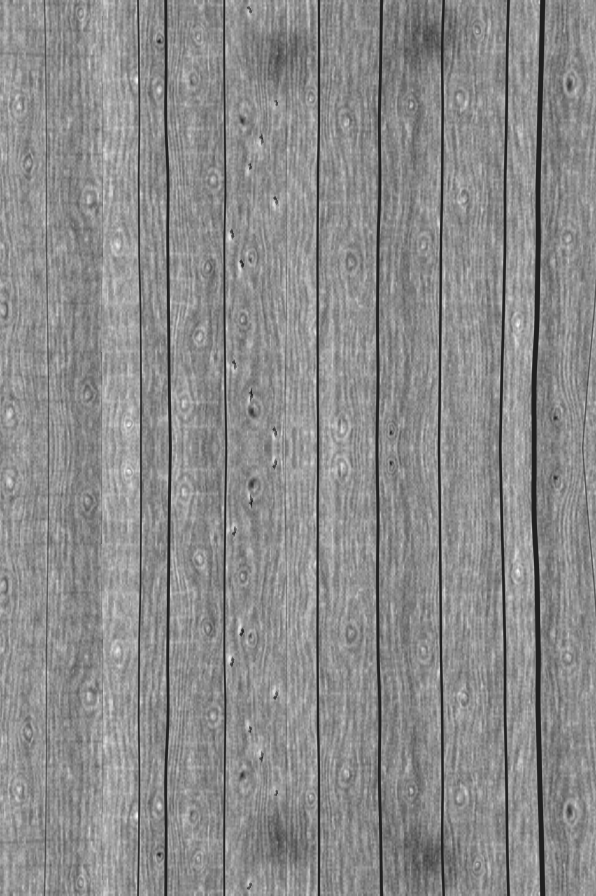
This texture is drawn by a WebGL 1 fragment shader. Its source:

```glsl
precision highp float;
// Weathered grey boards, thirteen upright strips of uneven width, mirrored about mid-height.
// Leaning seams split the boards; stretched noise and sine rings make the grain,
// and hashed cells scatter knots, gouges and saw marks. Lengths are in canvas widths.
uniform vec2 u_resolution;

const int SEAM_COUNT = 13;
const float RING_FREQ = 85.0;      // growth rings per width
const float RING_DEPTH = 0.042;
const float BAND_DEPTH = 0.13;
const float FIBRE_DEPTH = 0.14;
const float SPECKLE_DEPTH = 0.12;
const float FLECK_LIGHT = 0.16;
const float KNOT_CELL = 0.13;      // vertical room for one knot
const float KNOT_CHANCE = 0.6;
const float GOUGE_CELL = 0.055;
const float GOUGE_CHANCE = 0.7;
const float ROUGH_BOARD = 5.0;
const float SAW_FREQ = 24.0;
const float RIM_LIGHT = 0.17;
const vec3 STAIN_A = vec3(0.478, 0.655, 0.050);  // x, y, radius
const vec3 STAIN_B = vec3(0.725, 0.690, 0.045);
const float STAIN_DEPTH = 0.18;
const float GAP_GREY = 0.12;
const float TAU = 6.28319;

float hash(vec2 p) {
  return fract(sin(dot(p, vec2(127.1, 311.7))) * 43758.5);
}

float noise(vec2 p) {
  vec2 i = floor(p), f = fract(p);
  f = f * f * (3.0 - 2.0 * f);
  return mix(mix(hash(i), hash(i + vec2(1, 0)), f.x),
             mix(hash(i + vec2(0, 1)), hash(i + vec2(1, 1)), f.x), f.y);
}

// Seam: x at mid-height, lean outward, half width, grey of the board to its right
vec4 seam(int i) {
  if (i == 0) return vec4(-0.030, 0.000, 0.0000, 0.58);
  if (i == 1) return vec4(0.083, -0.012, 0.0008, 0.55);
  if (i == 2) return vec4(0.170, 0.003, 0.0005, 0.59);
  if (i == 3) return vec4(0.236, -0.005, 0.0011, 0.55);
  if (i == 4) return vec4(0.286, -0.012, 0.0020, 0.54);
  if (i == 5) return vec4(0.379, -0.004, 0.0012, 0.55);
  if (i == 6) return vec4(0.479, 0.002, 0.0006, 0.60);
  if (i == 7) return vec4(0.533, 0.002, 0.0015, 0.55);
  if (i == 8) return vec4(0.633, 0.008, 0.0021, 0.53);
  if (i == 9) return vec4(0.736, 0.010, 0.0017, 0.55);
  if (i == 10) return vec4(0.840, 0.018, 0.0019, 0.57);
  if (i == 11) return vec4(0.895, 0.021, 0.0038, 0.53);
  return vec4(0.977, 0.085, 0.0008, 0.54);
}

float stain(vec2 p, vec3 s) {
  vec2 q = (p - s.xy) / s.z;
  return exp(-dot(q, q));
}

void main() {
  float px = 1.0 / u_resolution.x;
  float x = gl_FragCoord.x * px;
  float y = abs(gl_FragCoord.y - 0.5 * u_resolution.y) * px;

  // Find the board, its nearest edges and the dark gaps
  float board = 0.0, left = 1.0, right = 1.0, tone = 0.56, gap = 0.0;
  for (int i = 0; i < SEAM_COUNT; i++) {
    vec4 s = seam(i);
    float wobble = 0.003 * (noise(vec2(float(i) * 9.0, y * 9.0)) - 0.5);
    float d = x - s.x - s.y * y - wobble;
    if (d > 0.0) { board = float(i); left = d; tone = s.w; }
    else right = min(right, -d);
    float cover = 1.0 - smoothstep(s.z - 0.5 * px, s.z + px, abs(d));
    gap = max(gap, cover * smoothstep(0.0001, 0.0013, s.z));
  }

  // Knots push the grain aside and add tall rings round a pale or dark heart
  float bend = 0.0, relief = 0.0;
  for (int k = -1; k <= 1; k++) {
    vec2 cell = vec2(board + 3.0, floor(y / KNOT_CELL) + float(k));
    float present = step(hash(cell), KNOT_CHANCE);
    vec2 centre = vec2(mix(0.02, 0.08, hash(cell + 11.3)),
                       (cell.y + mix(0.2, 0.8, hash(cell + 23.7))) * KNOT_CELL);
    float size = mix(0.005, 0.010, hash(cell + 37.1));
    vec2 q = (vec2(left, y) - centre) / size * vec2(1.0, 0.6);
    q += 0.5 * (vec2(noise(q + cell), noise(q + cell + 7.0)) - 0.5);
    float r2 = dot(q, q);
    bend -= present * 0.75 * (left - centre.x) * exp(-0.1 * r2);
    float heart = hash(cell + 51.9) < 0.15 ? -0.4 : 0.17;
    relief += present * (heart * exp(-5.0 * dot(q + 0.3, q + 0.3))
                       + 0.09 * sin(6.0 * sqrt(r2)) * exp(-0.25 * r2));
  }

  // Slanted gouges of mixed length with a lit lip on the rough board
  if (board == ROUGH_BOARD) {
    vec2 cell = vec2(71.0, floor(y / GOUGE_CELL));
    float present = step(hash(cell + 2.9), GOUGE_CHANCE);
    vec2 q = vec2(left - mix(0.012, 0.09, hash(cell)),
                  y - (cell.y + mix(0.35, 0.65, hash(cell + 5.1))) * GOUGE_CELL);
    q.x += q.y * mix(-0.2, 0.5, hash(cell + 8.3)) + 0.003 * (noise(q * 250.0) - 0.5);
    vec2 slit = q / vec2(0.0026, mix(0.006, 0.014, hash(cell + 9.7)));
    vec2 lip = (q + vec2(0.004, 0.006)) / vec2(0.005, 0.009);
    relief += present * (0.24 * exp(-dot(lip, lip))
                       - 0.38 * (1.0 - smoothstep(0.1, 1.0, dot(slit, slit))));
  }

  // Grain: broad bands, wavy rings, fibres, speckle and pale flecks
  float sway = board == ROUGH_BOARD ? 0.035 : 0.020;
  float g = left + bend + sway * (noise(vec2(left * 12.0 + board * 17.0, y * 7.0)) - 0.5);
  float band = noise(vec2(g * 35.0 + board * 7.0, y * 1.2)) - 0.5;
  float drift = noise(vec2(g * 25.0, y * 1.5 + board * 9.0));
  float ring = sin(TAU * (g * RING_FREQ + 3.0 * drift));
  float ringFade = mix(0.4, 1.4, noise(vec2(g * 30.0 + 5.0, y * 8.0 + board)));
  float fibre = noise(vec2(g * 300.0, y * 45.0 + board * 13.0)) - 0.5;
  float speckle = noise(vec2(x * 340.0, y * 260.0)) - 0.5;
  float fleck = pow(noise(vec2(x * 260.0, y * 80.0 + 40.0)), 5.0);
  float grey = tone + relief + BAND_DEPTH * band + RING_DEPTH * ring * ringFade
             + FIBRE_DEPTH * fibre + SPECKLE_DEPTH * speckle + FLECK_LIGHT * fleck;

  // Saw marks, dark on the first two boards and pale elsewhere
  float sawPhase = y * SAW_FREQ + 0.25 * noise(vec2(x * 12.0, y * 6.0));
  float saw = pow(0.5 + 0.5 * cos(TAU * sawPhase), 16.0);
  float sawDepth = board < 1.5 ? -0.07 : 0.09 * hash(vec2(board, 4.0));
  grey += sawDepth * saw * noise(vec2(x * 60.0, y * 15.0));

  // Worn rims, stains and gaps
  grey += RIM_LIGHT * exp(-min(left, right) / 0.004) * noise(vec2(board, y * 40.0));
  vec2 p = vec2(x, y);
  grey -= STAIN_DEPTH * (stain(p, STAIN_A) + stain(p, STAIN_B));
  grey = mix(grey, GAP_GREY, gap);
  gl_FragColor = vec4(vec3(clamp(grey, 0.0, 1.0)), 1.0);
}
```
